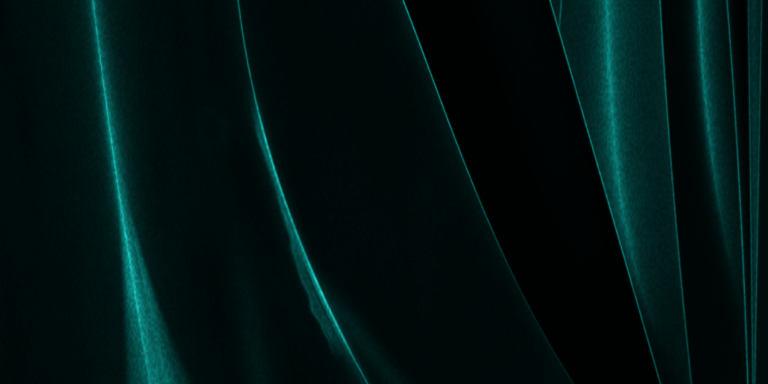
Give the GLSL for this texture, as a Shadertoy shader.

```glsl
// Dark teal velvet curtain with thin lit creases and soft folds.

// Fold paths: x = a + b*t + c*t^2 + d*t^3, with t measured down from the top
const vec4 SHEEN_PATH  = vec4(0.242, 0.120, 0.030, 0.0);
const vec4 FAN_LEFT    = vec4(0.242, 0.150, -0.055, 0.0);
const vec4 FAN_RIGHT   = vec4(0.252, 0.100, 0.090, 0.055);
const vec4 CREASE_PATH = vec4(0.620, 0.118, 0.220, 0.0);
const vec4 DRAPE_PATH  = vec4(1.050, 0.385, -0.080, 0.140);
const vec4 EDGE_PATH   = vec4(1.432, 0.288, 0.0, 0.0);
const vec4 TUCK_PATH   = vec4(1.462, -0.070, 0.0, 0.0);
const vec4 SOFT_PATH   = vec4(1.580, 0.050, -0.070, 0.220);
const vec4 SEAM_PATH   = vec4(1.719, 0.058, 0.024, 0.0);
const vec4 GLOSS_PATH  = vec4(1.820, 0.030, 0.130, 0.0);
const vec4 RIM_PATH    = vec4(1.893, 0.078, -0.024, 0.0);
const vec4 STRIP_PATH  = vec4(1.948, 0.012, 0.0, 0.0);
const vec4 HEM_PATH    = vec4(1.984, -0.018, 0.0, 0.0);

const vec3 TINT = vec3(0.0, 1.0, 0.96);
const float RED_LIFT = 0.17;
const float LINE_WIDTH = 0.0028;
const float GRAIN_SCALE = 230.0;
const float GRAIN_AMOUNT = 0.30;

float hash(vec2 p) {
    vec3 q = fract(vec3(p.xyx) * 0.1031);
    q += dot(q, q.yzx + 33.33);
    return fract((q.x + q.y) * q.z);
}

float noise(vec2 p) {
    vec2 i = floor(p), f = fract(p);
    f = f * f * (3.0 - 2.0 * f);
    return mix(mix(hash(i), hash(i + vec2(1, 0)), f.x),
               mix(hash(i + vec2(0, 1)), hash(i + vec2(1, 1)), f.x), f.y);
}

float path(vec4 k, float t) { return k.x + t * (k.y + t * (k.z + t * k.w)); }

// Soft ridge with separate widths to the left and right
float glow(float d, float left, float right) {
    return exp(-abs(d) / (d < 0.0 ? left : right));
}

float bell(float d, float width) { return exp(-d * d / (width * width)); }

float thread(float d) { return bell(d, max(LINE_WIDTH, 0.8 / iResolution.y)); }

float rightOf(float d) {
    float w = max(0.002, 0.8 / iResolution.y);
    return smoothstep(-w, w, d);
}

// Broad sheen that opens into a streaked fan at the bottom
float sheenFold(float x, float t) {
    float d = x - path(SHEEN_PATH, t);
    float l = path(FAN_LEFT, t), r = path(FAN_RIGHT, t);
    float u = (x - l) / max(r - l, 0.01);
    float streaks = 0.55 + 0.7 * noise(vec2(u * 11.0, t * 3.0));
    float fan = smoothstep(-0.15, 0.2, u) * (1.0 - smoothstep(0.7, 1.1, u));
    float v = 0.030 + 0.11 * glow(d, 0.085, 0.075) * mix(1.0, 0.6, t);
    v += (0.27 + 0.17 * bell(t - 0.42, 0.24)) * glow(d, 0.010, 0.017)
         * (1.0 - 0.65 * smoothstep(0.55, 0.95, t));
    v += 0.12 * thread(d) * (1.0 - 0.4 * t);
    return v + 0.27 * fan * streaks * smoothstep(0.42, 0.78, t);
}

// Faint wrinkles between the sheen and the crease
float wrinkles(float x, float t) {
    float dimple = length(vec2(x - 0.555, (t - 0.34) * 0.7));
    float v = 0.025 * bell(dimple - 0.034, 0.016) * noise(vec2(x, t) * 28.0);
    float lower = x - (0.58 + 0.10 * t * t);
    return v + 0.045 * bell(lower, 0.035) * smoothstep(0.4, 1.0, t)
             + 0.012 * noise(vec2(x * 24.0 - t * 2.0, t * 2.5));
}

// Narrow crease that frays into a lit, ragged lip
float creaseLight(float x, float t, float d) {
    float body = smoothstep(0.20, 0.36, t) * (1.0 - 0.45 * smoothstep(0.82, 1.0, t));
    float rag = 0.010 * (noise(vec2(t * 26.0, 3.0)) - 0.5);
    float lip = -0.012 - 0.033 * smoothstep(0.45, 0.9, t) + rag;
    float inside = smoothstep(lip - 0.006, lip + 0.006, d) * (1.0 - rightOf(d - 0.004));
    float lipFade = smoothstep(0.27, 0.38, t) * (1.0 - smoothstep(0.85, 0.95, t));
    float streaks = 0.5 + 0.8 * noise(vec2(d * 130.0, t * 8.0));
    float v = 0.30 * thread(d) * (1.0 - 0.35 * t) + 0.06 * glow(d, 0.025, 0.01);
    v += 0.29 * body * glow(d + 0.003, 0.011, 0.007) * streaks;
    v += lipFade * (0.12 * inside * streaks + 0.11 * bell(d - lip, 0.006));
    float tail = x - (0.82 + 0.75 * (t - 0.72));
    return v + 0.07 * bell(tail, 0.035) * smoothstep(0.65, 0.85, t) * rightOf(d);
}

void mainImage(out vec4 fragColor, in vec2 fragCoord) {
    vec2 p = fragCoord / iResolution.y;
    float x = p.x * 2.0 * iResolution.y / iResolution.x;
    float t = 1.0 - p.y;

    float crease = x - path(CREASE_PATH, t), drape = x - path(DRAPE_PATH, t);
    float edge = x - path(EDGE_PATH, t), soft = x - path(SOFT_PATH, t);
    float seam = x - path(SEAM_PATH, t), gloss = x - path(GLOSS_PATH, t);
    float rim = x - path(RIM_PATH, t), strip = x - path(STRIP_PATH, t);
    float hem = x - path(HEM_PATH, t);
    float fade = 1.0 - smoothstep(0.45, 0.95, t);

    // Panels from left to right, each overlapping the previous one
    float v = sheenFold(x, t) + wrinkles(x, t);
    v = mix(v, 0.030 + 0.010 * noise(vec2(x * 9.0, t * 3.0)), rightOf(crease));
    v += creaseLight(x, t, crease);
    v += 0.09 * glow(drape, 0.022, 0.004) * (1.0 - 0.65 * t);
    v = mix(v, 0.004 + 0.018 * bell(edge + 0.10, 0.10) * (1.0 - t), rightOf(drape));
    float softPanel = 0.035 + 0.085 * fade + 0.33 * fade * glow(soft, 0.022, 0.016)
                    + 0.06 * bell(soft - 0.03, 0.05) * (1.0 - 0.6 * t);
    v = mix(v, softPanel, rightOf(edge));
    v += 0.05 * glow(seam, 0.018, 0.002) * (1.0 - 0.5 * t) * (1.0 - rightOf(seam));
    float glossPanel = 0.022 + 0.08 * bell(gloss - 0.025, 0.05) * (1.0 - 0.6 * t)
                     + 0.36 * glow(gloss, 0.009, 0.018) * (1.0 - smoothstep(0.2, 0.85, t));
    v = mix(v, glossPanel, rightOf(seam));
    v = mix(v, 0.008 + 0.10 * glow(rim, 0.01, 0.009), rightOf(rim));
    v = mix(v, 0.10 + 0.07 * bell(strip - 0.014, 0.012), rightOf(strip));
    v = mix(v, 0.045, rightOf(hem));

    // Lit threads along the panel borders
    v += 0.40 * thread(drape) * (1.0 - 0.85 * smoothstep(0.15, 0.9, t));
    v += 0.36 * thread(edge) * (1.0 - 0.25 * t);
    v += 0.22 * thread(x - path(TUCK_PATH, t)) * (1.0 - smoothstep(0.03, 0.12, t));
    v += 0.27 * thread(seam) * (1.0 - 0.35 * t);
    v += 0.24 * thread(rim) + 0.15 * thread(strip) + 0.14 * thread(hem);

    // Velvet nap and slow tonal variation
    float nap = noise(vec2(x, t * 0.6) * GRAIN_SCALE) - 0.5;
    float cloud = noise(vec2(x * 18.0, t * 4.0)) - 0.5;
    v *= 1.0 + GRAIN_AMOUNT * nap + 0.16 * cloud;
    v = max(v, 0.0);

    fragColor = vec4(TINT * v + vec3(RED_LIFT * v * v, 0.0, 0.0), 1.0);
}
```
